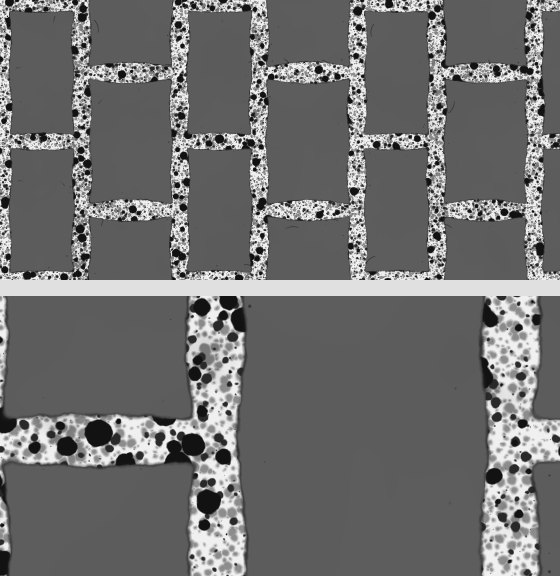
Top, the full canvas; bottom, a detail of the centre.
Write a WebGL 1 fragment shader that draws this pattern.

```glsl
precision highp float;
// Staggered lattice of speckled white bars on flat grey: alternate narrow and wide
// columns of cells, offset by half a row. Bars are distance fields with swollen middles;
// layered cellular spots give the grain, and sparse hairs and specks the wear.
uniform vec2 u_resolution;

const float PI = 3.14159265;
const vec2 PERIOD = vec2(0.6336, 0.491);
const float NARROW = 0.2837;

vec2 hash2(vec2 p) {
  vec3 q = fract(p.xyx * vec3(0.1031, 0.1030, 0.0973));
  q += dot(q, q.yzx + 33.33);
  return fract((q.xx + q.yz) * q.zy);
}

// Layered sines in -1..1, used to roughen edges and vary density
float ripple(vec2 p) {
  float sum = 0.0;
  float amp = 0.5;
  for (int i = 0; i < 4; i++) {
    sum += amp * sin(p.x + 1.7 * sin(p.y)) * cos(p.y + 1.3 * sin(p.x * 0.8));
    p = mat2(1.5, 1.2, -1.2, 1.5) * p + 2.3;
    amp *= 0.55;
  }
  return sum;
}

// Signed distance to scattered dots of mixed size, one per jittered cell
float spots(vec2 p, float cell, float maxRadius, float seed) {
  vec2 id = floor(p / cell);
  float d = 1.0;
  for (int j = -1; j <= 1; j++) {
    for (int i = -1; i <= 1; i++) {
      vec2 c = id + vec2(float(i), float(j));
      float size = hash2(c + seed + 71.0).x;
      vec2 centre = (c + hash2(c + seed)) * cell;
      d = min(d, length(p - centre) - maxRadius * size * size);
    }
  }
  return d;
}

float smoothMin(float a, float b, float k) {
  float h = max(k - abs(a - b), 0.0) / k;
  return min(a, b) - h * h * k * 0.25;
}

// Signed distance to the bars
float lattice(vec2 p) {
  vec2 q = p - vec2(0.008, 0.0035);
  q.x += 0.002 * sin(q.y * 9.0 + q.x * 3.0);
  float column = floor(q.x / PERIOD.x);
  float x = q.x - column * PERIOD.x;
  float wide = step(NARROW, x);

  // Upright bars pinch at every junction
  float toUpright = min(min(x, abs(x - NARROW)), PERIOD.x - x);
  float pinch = cos(4.0 * PI * q.y / PERIOD.y);
  float upright = toUpright - 0.0305 + 0.0045 * pinch;

  // Rungs swell in the middle, more strongly in the wide columns
  float y = q.y / PERIOD.y - 0.5 * wide;
  float row = floor(y + 0.5);
  float span = mix(x / NARROW, (x - NARROW) / (PERIOD.x - NARROW), wide);
  float swell = sin(PI * span) * (0.9 + 0.2 * hash2(vec2(column, row) + 20.0 + wide).x);
  float halfWidth = mix(0.022 + 0.008 * swell, 0.016 + 0.023 * swell, wide);
  float rung = abs(y - row) * PERIOD.y - halfWidth;

  return smoothMin(upright, rung, 0.012) + 0.003 * ripple(p * 75.0);
}

// Signed distance to short bent fibres, present in a few cells only
float hairs(vec2 p) {
  const float cell = 0.14;
  vec2 id = floor(p / cell);
  vec2 h = hash2(id + 5.0);
  vec2 q = p - (id + 0.35 + 0.3 * hash2(id + 9.0)) * cell;
  float a = h.x * 2.0 * PI;
  q = mat2(cos(a), -sin(a), sin(a), cos(a)) * q;
  q.y += 10.0 * q.x * q.x;
  q.x -= clamp(q.x, -0.022, 0.022);
  return length(q) - 0.0012 + step(h.y, 0.6);
}

float cover(float d, float soft) {
  return 1.0 - smoothstep(-soft, soft, d);
}

void main() {
  float px = 1.0 / u_resolution.y;
  float soft = max(px * 0.8, 0.0012);
  vec2 p = gl_FragCoord.xy * px;
  float d = lattice(p);

  // Grey ground with faint shading and debris close to the bars
  float ground = 0.36 + 0.008 * ripple(p * 5.0);
  float near = 1.0 - smoothstep(0.02, 0.05, d);
  float debris = cover(hairs(p), soft);
  debris = max(debris, cover(spots(p, 0.05, 0.004, 40.0) + 0.002, soft));
  ground = mix(ground, 0.14, 0.75 * debris * near);

  // White grain: fine grey speckle, then medium and large black spots
  vec2 warped = p + 0.002 * vec2(ripple(p * 110.0), ripple(p.yx * 110.0 + 4.0));
  float density = ripple(p * 22.0);
  float fine = spots(warped, 0.009, 0.005, 10.0);
  float grain = mix(0.55, 0.94, smoothstep(-0.001, 0.0035, fine - 0.001 * density));
  grain -= 0.08 * smoothstep(0.0, 0.6, density);
  float medium = spots(warped, 0.016, 0.0065, 20.0) - 0.0005 * density;
  float large = spots(warped, 0.034, 0.0165, 30.0);
  grain = mix(grain, 0.16, cover(medium, soft));
  grain = mix(grain, 0.07, cover(large, soft));

  // Broken dark rim along the bar edges
  float rim = 1.0 - smoothstep(0.0, 0.004, abs(d));
  float shade = mix(ground, grain, cover(d, soft));
  shade = mix(shade, 0.12, rim * (0.5 + 0.4 * ripple(p * 60.0 + 8.0)));
  gl_FragColor = vec4(vec3(shade), 1.0);
}
```
